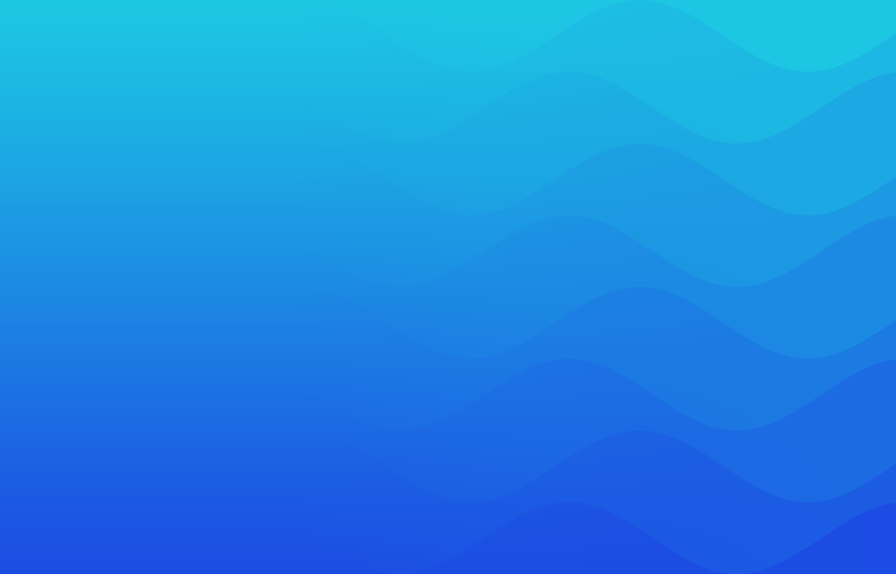
This background is drawn by a Shadertoy shader. Its source:

```glsl
// Stacked sine waves stepping from cyan at the top to blue at the bottom.
// Crisp wave bands on the right fade into a smooth vertical gradient on
// the left; every length is a fraction of the canvas.

#define WAVE_COUNT 8
#define WAVE_PERIOD 0.376
#define EVEN_CREST 0.7135
#define ODD_CREST 0.6345
#define FADE_START 0.33
#define FADE_END 0.96
#define GRADIENT_EASE 0.25
#define TOP_COLOR vec3(0.112, 0.782, 0.890)
#define BOTTOM_COLOR vec3(0.110, 0.300, 0.890)

const float TAU = 6.2831853;

// Depth of one wave edge below the top of the canvas
float waveDepth(int index, float x) {
    float crest = (index % 2 == 0) ? EVEN_CREST : ODD_CREST;
    float swing = 0.5 * cos(TAU * (x - crest) / WAVE_PERIOD);
    return (float(index) + 0.5 - swing) / float(WAVE_COUNT);
}

// Fraction of the waves that lie above this point, with soft edges
float bandLevel(float x, float depth) {
    float softness = 0.75 / iResolution.y;
    float level = 0.0;
    for (int i = 0; i < WAVE_COUNT; i++) {
        level += smoothstep(-softness, softness, depth - waveDepth(i, x));
    }
    return level / float(WAVE_COUNT);
}

void mainImage(out vec4 fragColor, in vec2 fragCoord) {
    vec2 uv = fragCoord / iResolution.xy;
    float depth = 1.0 - uv.y;

    // Smooth gradient, slightly flattened at both ends
    float gradient = mix(depth, smoothstep(0.0, 1.0, depth), GRADIENT_EASE);

    // Bands gain strength toward the right
    float fade = clamp((uv.x - FADE_START) / (FADE_END - FADE_START), 0.0, 1.0);
    float shade = mix(gradient, bandLevel(uv.x, depth), fade);

    fragColor = vec4(mix(TOP_COLOR, BOTTOM_COLOR, shade), 1.0);
}
```
